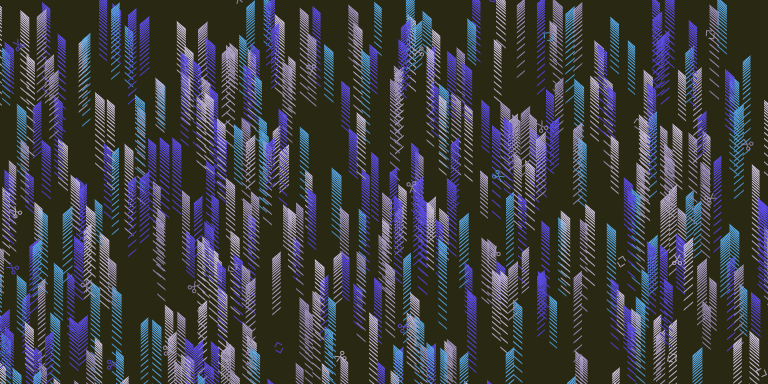
Give the GLSL for this pattern, as a Shadertoy shader.

```glsl
// Falling ribbons of slanted hatching on dark olive: each starts solid and
// thins out as the gaps between its strokes widen. Hashed columns in several
// layers overlap, with small scissor and diamond marks scattered on top.

#define LAYERS 5
#define COLUMN 0.032      // column width, in canvas heights
#define PERIOD 0.37       // vertical room for one ribbon
#define SLOPE 0.85        // drop of a stroke per unit of width
#define STROKE 0.0038     // vertical stroke thickness
#define FIRST_GAP 0.0033  // stroke spacing at the ribbon top
#define DENSITY 0.48      // share of ribbon slots in use
#define MARK_CELL 0.19    // grid size of the small marks

const vec3 OLIVE  = vec3(0.16, 0.155, 0.07);
const vec3 VIOLET = vec3(0.35, 0.29, 0.89);
const vec3 SKY    = vec3(0.33, 0.63, 0.86);
const vec3 PALE   = vec3(0.77, 0.73, 0.83);
const vec3 MAUVE  = vec3(0.60, 0.55, 0.73);

vec3 hash3(vec3 p) {
    p = fract(p * vec3(0.1031, 0.1030, 0.0973));
    p += dot(p, p.yxz + 33.33);
    return fract((p.xxy + p.yxx) * p.zyx);
}

vec3 inkColor(float pick) {
    if (pick < 0.31) return VIOLET;
    if (pick < 0.54) return SKY;
    return mix(MAUVE, PALE, smoothstep(0.54, 0.90, pick));
}

float coverage(float dist, float pixel) {
    return clamp(0.5 - dist / pixel, 0.0, 1.0);
}

float segment(vec2 p, vec2 a, vec2 b) {
    vec2 ab = b - a;
    return length(p - a - ab * clamp(dot(p - a, ab) / dot(ab, ab), 0.0, 1.0));
}

// One layer of ribbons: ink in rgb, coverage in a
vec4 ribbons(vec2 p, float layer, float pixel) {
    float x = p.x / COLUMN + layer * 0.37;
    float column = floor(x);
    vec3 c = hash3(vec3(column + 7.0, layer + 3.0, 11.0));
    float across = (x - column - 0.5) * COLUMN;
    float lean = c.x < 0.2 ? -SLOPE : SLOPE;

    // Shear the column, then split it into ribbon slots
    float slot = (1.0 + c.y * PERIOD - p.y - lean * across) / PERIOD;
    float row = floor(slot);
    vec3 a = hash3(vec3(column + 19.0, row + 5.0, layer + 23.0));
    vec3 b = hash3(vec3(column + 41.0, row + 13.0, layer + 57.0));
    float start = 0.018 + 0.08 * a.y;
    float down = (slot - row) * PERIOD - start;
    float top = 1.0 + (c.y - row) * PERIOD - start;
    float reach = mix(0.10, PERIOD - 0.11, a.z);

    // Clusters and sparse bands across the canvas
    float cx = column * COLUMN;
    float cluster = 0.12 * sin(cx * 11.0 + 1.0) + 0.10 * sin(cx * 27.0 + row * 2.0);
    if (a.x > DENSITY + cluster || top > 1.01) return vec4(0.0);

    // Nearest stroke of a series whose spacing grows with depth
    float growth = mix(0.07, 0.14, b.x);
    float n = floor(log(1.0 + growth * max(down, 0.0) / FIRST_GAP) / growth + 0.5);
    float center = (exp(growth * n) - 1.0) * FIRST_GAP / growth;
    float ink = coverage(abs(down - center) - 0.5 * STROKE, pixel * 1.15);
    ink *= step(center, reach);
    ink *= coverage(abs(across) - mix(0.0095, 0.0130, b.y), pixel);

    vec3 color = inkColor(b.z) * mix(1.04, 0.80, clamp(down / reach, 0.0, 1.0));
    return vec4(color, ink);
}

// Small rotated scissors or split diamonds in a jittered grid
vec4 marks(vec2 p, float pixel) {
    vec2 cell = floor(p / MARK_CELL);
    vec3 h = hash3(vec3(cell + 31.0, 71.0));
    vec3 k = hash3(vec3(cell + 47.0, 83.0));
    if (k.x > 0.5) return vec4(0.0);
    vec2 q = p - (cell + 0.15 + 0.7 * h.xy) * MARK_CELL;
    float angle = h.z * 6.2832;
    q = mat2(cos(angle), sin(angle), -sin(angle), cos(angle)) * q;
    q.x = abs(q.x);

    float ring = abs(length(q - vec2(0.0075, -0.009)) - 0.0042);
    float blades = min(segment(q, vec2(0.0048, -0.0055), vec2(0.0)),
                       segment(q, vec2(0.0), vec2(0.007, 0.012)));
    float scissors = min(ring, blades);
    float diamond = segment(vec2(q.x, abs(q.y)), vec2(0.014, 0.0), vec2(0.005, 0.009));
    float dist = k.y < 0.65 ? scissors : diamond;
    return vec4(inkColor(k.z), 0.85 * coverage(dist - 0.0013, pixel));
}

void mainImage(out vec4 fragColor, in vec2 fragCoord) {
    vec2 p = fragCoord / iResolution.y;
    float pixel = 1.0 / iResolution.y;
    vec3 color = OLIVE;
    for (int i = 0; i < LAYERS; i++) {
        vec4 ribbon = ribbons(p, float(i), pixel);
        color = mix(color, ribbon.rgb, ribbon.a);
    }
    vec4 mark = marks(p, pixel);
    color = mix(color, mark.rgb, mark.a);
    fragColor = vec4(color, 1.0);
}
```
